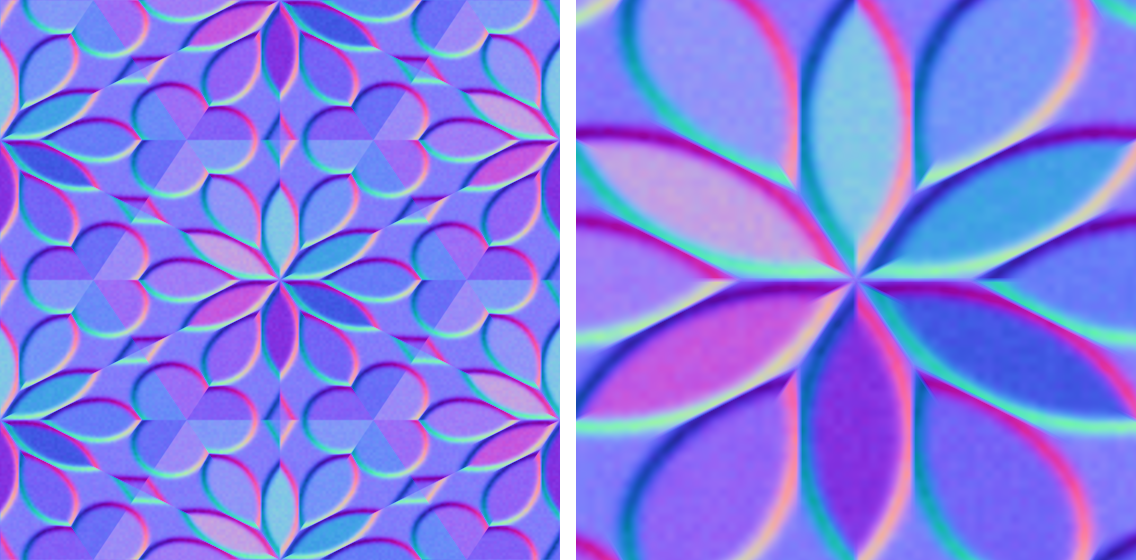
Left: the whole. Right: its middle third, enlarged.
Write a WebGL 2 fragment shader that draws this texture map.

```glsl
#version 300 es
precision highp float;
// Tangent-space normal map of a staggered lattice of twelve-petal flowers, trefoils and diamonds.

uniform vec2 u_resolution;
out vec4 fragColor;

const float ROOT3 = 1.7320508;
const vec2 CELL = vec2(ROOT3, 1.0);          // holds two flowers
const vec2 AXIS_30 = vec2(0.8660254, 0.5);
const vec2 NORMAL_30 = vec2(-0.5, 0.8660254);
const vec2 NORMAL_60 = vec2(-0.8660254, 0.5);
const vec2 TREFOIL_CENTER = vec2(0.57735, 0.0);
const vec2 DIAMOND_HALF = vec2(0.083, 0.043);
const float BIG_SLOPE = 0.22;
const float NARROW_SLOPE = 0.58;
const float TREFOIL_SLOPE = 0.22;
const float BEVEL_WIDTH = 0.0125;
const float BEVEL_STRENGTH = 0.92;

float hash(vec2 p) {
    p = fract(p * vec2(0.1031, 0.1137));
    p += dot(p, p.yx + 33.33);
    return fract((p.x + p.y) * p.x * 7.31);
}

float valueNoise(vec2 p) {
    vec2 i = floor(p);
    vec2 f = fract(p);
    f = f * f * (3.0 - 2.0 * f);
    float low = mix(hash(i), hash(i + vec2(1.0, 0.0)), f.x);
    float high = mix(hash(i + vec2(0.0, 1.0)), hash(i + 1.0), f.x);
    return mix(low, high, f.y);
}

// Offset from the nearest flower centre
vec2 toFlower(vec2 p) {
    vec2 a = mod(p + vec2(0.0, 0.5), CELL) - 0.5 * CELL;
    vec2 b = mod(p + vec2(0.5 * ROOT3, 0.0), CELL) - 0.5 * CELL;
    return dot(a, a) < dot(b, b) ? a : b;
}

vec2 reflectBelow(vec2 p, vec2 normal) {
    return p - 2.0 * max(dot(p, normal), 0.0) * normal;
}

// Petal along x: two arcs per side, joined smoothly at the widest point
float petal(vec2 p, float base, float widest, float tip, float halfWidth) {
    float reach = p.x < widest ? widest - base : tip - widest;
    float radius = (reach * reach + halfWidth * halfWidth) / (2.0 * halfWidth);
    return length(vec2(p.x - widest, abs(p.y) + radius - halfWidth)) - radius;
}

float diamond(vec2 p, vec2 halfSize) {
    return (dot(abs(p), halfSize.yx) - halfSize.x * halfSize.y) / length(halfSize);
}

// Keeps the nearer shape: x is distance, y is facet height
vec2 nearer(vec2 a, vec2 b) {
    return a.x < b.x ? a : b;
}

vec2 surface(vec2 p) {
    // Fold the flower cell into one 30 degree wedge
    vec2 q = abs(toFlower(p));
    q = reflectBelow(q, NORMAL_60);
    q = reflectBelow(q, NORMAL_30);
    vec2 along30 = vec2(dot(q, AXIS_30), dot(q, NORMAL_30));

    // Petals rise away from the flower centre
    vec2 shape = vec2(petal(q, 0.14, 0.31, 0.43, 0.072), BIG_SLOPE * q.x);
    float narrow = petal(along30, 0.025, 0.185, 0.345, 0.056);
    shape = nearer(shape, vec2(narrow, NARROW_SLOPE * along30.x));

    // Each trefoil lobe is a roof with its ridge on the lobe axis
    vec2 t = q - TREFOIL_CENTER;
    float lobe = length(t - 0.097 * NORMAL_30) - 0.115;
    shape = nearer(shape, vec2(lobe, TREFOIL_SLOPE * dot(t, AXIS_30)));

    float gem = diamond(along30 - vec2(0.5, 0.0), DIAMOND_HALF);
    return nearer(shape, vec2(gem, -0.2 * gem));
}

void main() {
    vec2 uv = gl_FragCoord.xy / u_resolution;
    vec2 p = uv * vec2(ROOT3, 2.0);

    // Gradients of distance and facet height
    vec2 e = vec2(0.003, 0.0);
    vec2 dx = (surface(p + e.xy) - surface(p - e.xy)) / (2.0 * e.x);
    vec2 dy = (surface(p + e.yx) - surface(p - e.yx)) / (2.0 * e.x);
    vec2 outward = vec2(dx.x, dy.x);
    vec2 facetTilt = -vec2(dx.y, dy.y);
    facetTilt *= min(1.0, 0.62 / max(length(facetTilt), 0.0001));

    // Flat facets inside, rounded bevel on every outline
    float d = surface(p).x;
    float inside = 1.0 - smoothstep(-0.01, 0.0, d);
    float bevel = exp(-pow(abs(d) / BEVEL_WIDTH, 2.0));
    vec2 tilt = mix(facetTilt * inside, outward * BEVEL_STRENGTH, bevel);

    // Fine surface grain
    vec2 grain = vec2(valueNoise(uv * 190.0), valueNoise(uv * 190.0 + 271.0)) - 0.5;
    tilt += 0.11 * grain + vec2(0.02, 0.03);
    tilt *= min(1.0, 0.96 / max(length(tilt), 0.0001));

    // Green points down the canvas
    vec3 normal = vec3(tilt.x, -tilt.y, sqrt(1.0 - dot(tilt, tilt)));
    fragColor = vec4(normal * vec3(0.5, 0.5, 0.48) + 0.5, 1.0);
}
```
